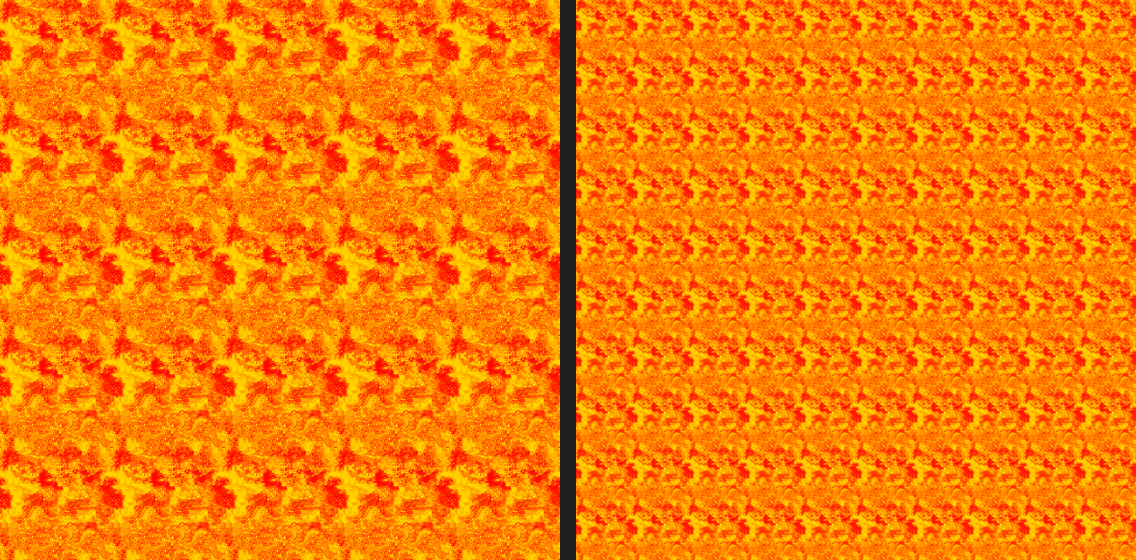
Left, the tile; right, the same tile 2 across and 2 down.
Reproduce this texture procedurally as a Shadertoy shader.

```glsl
// Molten, flame-coloured mottling: a square tile repeated across the canvas.
// Hot and cool masses are torn apart by wrapped fractal noise, then broken by
// sharp contour steps whose edges glow as thin yellow filaments.

const float REPEATS = 5.0;              // tiles across and down
const vec2 WARP_FREQ = vec2(6.0, 7.0);  // whole lattice cells per tile
const vec2 MOTTLE_FREQ = vec2(6.0, 9.0);
const vec2 FLAKE_FREQ = vec2(7.0, 9.0);
const int OCTAVES = 5;
const float WARP_GAIN = 0.66;           // roughness of each noise
const float MOTTLE_GAIN = 0.80;
const float FLAKE_GAIN = 0.58;
const float MASS_WARP = 0.12;           // tearing of the shapes, in tiles
const float DETAIL_WARP = 0.15;
const float BASE_HEAT = 0.43;
const float MASS = 0.74;
const float MOTTLE = 0.50;
const float FLAKE_LEVELS = 2.6;         // contour steps per unit of noise
const float FLAKE_STEP = 0.32;
const float FILAMENT = 0.36;
const float FILAMENT_START = 0.72;      // part of a step where the glow begins
const vec3 COOL_RED = vec3(1.0, 0.04, 0.0);
const vec3 HOT_YELLOW = vec3(1.0, 0.84, 0.0);
const int SAMPLES = 2;                  // antialiasing grid per side

// Large masses in tile space: centre x, centre y, radius, heat
const int MASS_COUNT = 11;
const vec4 MASSES[MASS_COUNT] = vec4[MASS_COUNT](
    vec4(0.95, 0.82, 0.07, 0.48), vec4(0.08, 0.76, 0.08, 0.50),
    vec4(0.21, 0.66, 0.11, 0.68), vec4(0.11, 0.54, 0.07, 0.55),
    vec4(0.24, 0.99, 0.07, 0.48), vec4(0.47, 0.80, 0.07, 0.42),
    vec4(0.52, 0.55, 0.06, 0.45), vec4(0.02, 0.38, 0.07, 0.36),
    vec4(0.97, 0.58, 0.08, -0.75), vec4(0.39, 0.68, 0.09, -0.55),
    vec4(0.11, 0.94, 0.09, -0.50));

float hash(vec3 p) {
    p = fract(p * 0.1031);
    p += dot(p, p.zyx + 31.32);
    return fract((p.x + p.y) * p.z);
}

// Value noise from -1 to 1 that wraps once per tile
float noise(vec2 p, vec2 freq, float seed) {
    p *= freq;
    vec2 cell = floor(p);
    vec2 f = p - cell;
    f = f * f * (3.0 - 2.0 * f);
    vec2 lo = mod(cell, freq);
    vec2 hi = mod(cell + 1.0, freq);
    float bottom = mix(hash(vec3(lo, seed)), hash(vec3(hi.x, lo.y, seed)), f.x);
    float top = mix(hash(vec3(lo.x, hi.y, seed)), hash(vec3(hi, seed)), f.x);
    return 2.0 * mix(bottom, top, f.y) - 1.0;
}

float fbm(vec2 p, vec2 freq, float gain, float seed) {
    float sum = 0.0;
    float amplitude = 0.5;
    for (int i = 0; i < OCTAVES; i++) {
        sum += amplitude * noise(p, freq, seed + float(i));
        freq *= 2.0;
        amplitude *= gain;
    }
    return sum;
}

// Sum of the flat-topped masses, measured across the tile borders
float massHeat(vec2 p) {
    float heat = 0.0;
    for (int i = 0; i < MASS_COUNT; i++) {
        vec2 d = (fract(p - MASSES[i].xy + 0.5) - 0.5) / MASSES[i].z;
        float d2 = dot(d, d);
        heat += MASSES[i].w * exp(-0.7 * d2 * d2);
    }
    return heat;
}

vec3 molten(vec2 p) {
    // Torn coordinates
    vec2 tear = vec2(fbm(p, WARP_FREQ, WARP_GAIN, 11.0),
                     fbm(p, WARP_FREQ, WARP_GAIN, 29.0));
    vec2 q = p + DETAIL_WARP * tear;

    // Masses and mottling
    float heat = BASE_HEAT + MASS * massHeat(p + MASS_WARP * tear);
    heat += MOTTLE * fbm(q, MOTTLE_FREQ, MOTTLE_GAIN, 47.0);

    // Flakes: each step brightens towards a glowing edge, then drops
    float flake = fract(FLAKE_LEVELS * fbm(q, FLAKE_FREQ, FLAKE_GAIN, 71.0));
    heat += FLAKE_STEP * (flake - 0.5);
    heat += FILAMENT * smoothstep(FILAMENT_START, 1.0, flake);

    float t = (heat - COOL_RED.g) / (HOT_YELLOW.g - COOL_RED.g);
    return mix(COOL_RED, HOT_YELLOW, clamp(t, 0.0, 1.0));
}

void mainImage(out vec4 fragColor, in vec2 fragCoord) {
    vec3 color = vec3(0.0);
    for (int y = 0; y < SAMPLES; y++) {
        for (int x = 0; x < SAMPLES; x++) {
            vec2 offset = (vec2(x, y) + 0.5) / float(SAMPLES) - 0.5;
            vec2 uv = (fragCoord + offset) / iResolution.xy;
            color += molten(fract(uv * REPEATS));
        }
    }
    fragColor = vec4(color / float(SAMPLES * SAMPLES), 1.0);
}
```
